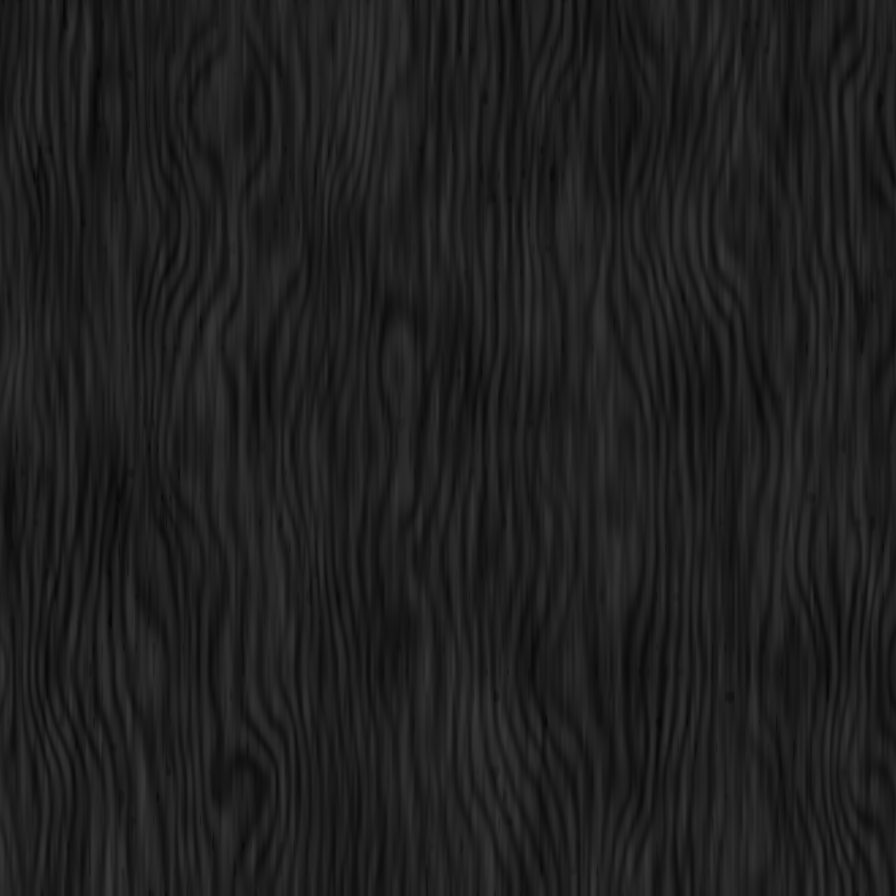
This texture is drawn by a Shadertoy shader. Its source:

```glsl
float hash(vec2 p) {
    return fract(sin(dot(p, vec2(127.1, 311.7))) * 43758.5453);
}

float noise(vec2 p) {
    vec2 cell = floor(p);
    vec2 f = fract(p);
    f = f * f * (3.0 - 2.0 * f);
    float low = mix(hash(cell), hash(cell + vec2(1.0, 0.0)), f.x);
    float high = mix(hash(cell + vec2(0.0, 1.0)), hash(cell + vec2(1.0, 1.0)), f.x);
    return mix(low, high, f.y);
}

// Growth rings: contours of a slope bent by stretched noise
float rings(vec2 uv) {
    float bend = 3.6 * noise(uv * vec2(10.0, 4.0))
               + 2.2 * noise(uv * vec2(21.0, 8.0) + 31.0)
               + 0.5 * noise(uv * vec2(50.0, 16.0) + 57.0);
    float wave = sin(6.2832 * (uv.x * 54.0 + bend));
    return wave - 0.3 * wave * wave + 0.15;
}

// Thin vertical fibres, from strands down to hairs
float fibres(vec2 uv) {
    float strands = noise(uv * vec2(110.0, 6.0) + 17.3) - 0.5;
    float threads = noise(uv * vec2(210.0, 13.0) + 34.6) - 0.5;
    float hairs = noise(uv * vec2(330.0, 24.0) + 51.9) - 0.5;
    return 0.034 * strands + 0.046 * threads + 0.052 * hairs;
}

void mainImage(out vec4 fragColor, in vec2 fragCoord) {
    vec2 uv = fragCoord / iResolution.xy;

    // Ring contrast fades in and out along the board
    float contrast = mix(0.014, 0.040, noise(uv * vec2(16.0, 6.0) + 83.0));
    float shade = 0.120 + contrast * rings(uv);

    // Fibres show less inside the dark rings
    shade += fibres(uv) * mix(0.75, 1.15, smoothstep(0.08, 0.14, shade));

    // Broad stains and short dark pores
    shade += 0.046 * (noise(uv * vec2(17.0, 7.0) + 11.0) - 0.5);
    shade += 0.022 * (noise(uv * vec2(38.0, 9.0) + 71.0) - 0.5);
    float pore = smoothstep(0.84, 0.96, noise(uv * vec2(210.0, 36.0) + 5.0));
    shade -= 0.045 * pore * noise(uv * vec2(12.0, 9.0) + 45.0);

    fragColor = vec4(vec3(clamp(shade, 0.02, 0.24)), 1.0);
}
```
